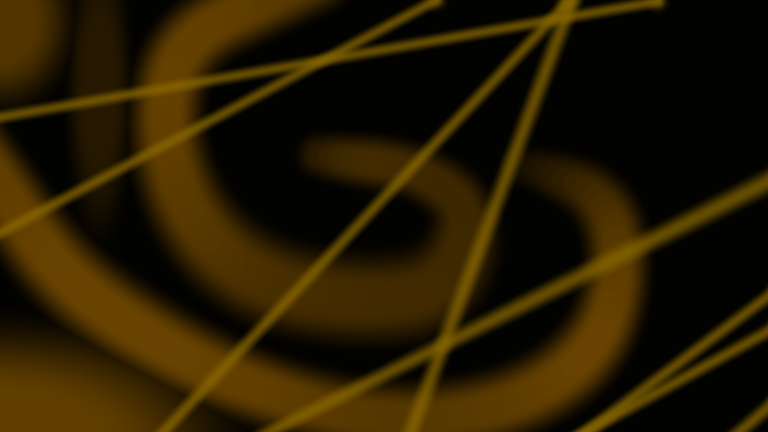
A Shadertoy shader for this background:

```glsl
// Blurred amber ribbons curl through darkness, crossed by thin golden beams.
// Ribbons are quadratic splines whose width and brightness vary along the way;
// beams are soft line segments with a small glow at their far end.

// Position along segment a-b closest to p, from 0 to 1
float along(vec2 p, vec2 a, vec2 b) {
    vec2 ab = b - a;
    return clamp(dot(p - a, ab) / max(dot(ab, ab), 1e-6), 0.0, 1.0);
}

// Soft spline stroke; each knot holds x, y, half width, brightness
float ribbon(vec2 p, vec4 knots[12]) {
    float light = 0.0;
    vec4 last = 0.5 * (knots[0] + knots[1]);
    for (int i = 1; i < 11; i++) {
        vec4 start = 0.5 * (knots[i - 1] + knots[i]);
        vec4 end = 0.5 * (knots[i] + knots[i + 1]);
        for (int k = 1; k <= 6; k++) {
            float t = float(k) / 6.0;
            vec4 next = mix(mix(start, knots[i], t), mix(knots[i], end, t), t);
            vec4 near = mix(last, next, along(p, last.xy, next.xy));
            float d = length(p - near.xy) / near.z;
            light = max(light, near.w * (1.0 - smoothstep(0.3, 1.35, d)));
            last = next;
        }
    }
    return light;
}

// Soft elliptical cloud
float cloud(vec2 p, vec2 center, vec2 radius) {
    return 1.0 - smoothstep(0.4, 1.15, length((p - center) / radius));
}

void mainImage(out vec4 fragColor, in vec2 fragCoord) {
    vec2 p = fragCoord / iResolution.y;
    p.x += 0.5 * (16.0 / 9.0 - iResolution.x / iResolution.y);

    // Wide outer sweep, from the left edge round to the right
    vec4 outer[12] = vec4[12](
        vec4(-0.14, 0.79, 0.07, 0.34), vec4(0.00, 0.57, 0.08, 0.37),
        vec4(0.14, 0.36, 0.09, 0.40), vec4(0.35, 0.21, 0.09, 0.40),
        vec4(0.58, 0.10, 0.08, 0.38), vec4(0.88, 0.02, 0.08, 0.31),
        vec4(1.17, 0.05, 0.08, 0.35), vec4(1.37, 0.17, 0.08, 0.41),
        vec4(1.44, 0.36, 0.07, 0.37), vec4(1.41, 0.54, 0.07, 0.27),
        vec4(1.25, 0.61, 0.05, 0.12), vec4(1.16, 0.62, 0.04, 0.00));

    // Inner sweep, from the top down into a hook
    vec4 inner[12] = vec4[12](
        vec4(0.83, 1.09, 0.07, 0.25), vec4(0.63, 1.01, 0.08, 0.35),
        vec4(0.42, 0.91, 0.08, 0.39), vec4(0.37, 0.72, 0.08, 0.38),
        vec4(0.43, 0.50, 0.09, 0.34), vec4(0.58, 0.35, 0.10, 0.28),
        vec4(0.81, 0.30, 0.10, 0.25), vec4(1.03, 0.32, 0.10, 0.24),
        vec4(1.10, 0.51, 0.07, 0.23), vec4(0.97, 0.61, 0.06, 0.23),
        vec4(0.81, 0.63, 0.06, 0.27), vec4(0.67, 0.65, 0.04, 0.04));

    float amber = max(ribbon(p, outer), ribbon(p, inner));

    // Clouds in the left corners and a faint vertical veil
    amber = max(amber, 0.31 * cloud(p, vec2(0.00, 0.95), vec2(0.18, 0.21)));
    amber = max(amber, 0.37 * cloud(p, vec2(0.00, -0.03), vec2(0.56, 0.29)));
    amber = max(amber, 0.14 * cloud(p, vec2(0.23, 0.79), vec2(0.08, 0.36)));
    vec3 color = vec3(0.008, 0.006, 0.0) + amber * vec3(1.0, 0.64, 0.0);

    // Beams: start and end points, with half widths
    vec4 beams[8] = vec4[8](
        vec4(-0.02, 0.725, 1.523, 0.997), vec4(-0.02, 0.45, 1.01, 1.0),
        vec4(0.35, -0.03, 1.31, 0.99), vec4(0.94, -0.03, 1.324, 1.0),
        vec4(0.565, -0.03, 1.80, 0.59), vec4(1.33, -0.02, 1.80, 0.33),
        vec4(1.32, -0.02, 1.80, 0.245), vec4(1.70, -0.01, 1.80, 0.075));
    float widths[8] = float[8](0.022, 0.022, 0.024, 0.03, 0.03, 0.024, 0.024, 0.026);
    float gold = 0.0;
    for (int i = 0; i < 8; i++) {
        vec2 a = beams[i].xy, b = beams[i].zw;
        float t = along(p, a, b);
        float width = widths[i] * (i == 4 ? 0.8 + 0.5 * t : 1.0);
        float core = 1.0 - smoothstep(0.0, width, length(p - mix(a, b, t)));
        float tip = 1.0 - smoothstep(0.0, 0.035, length(p - b));
        gold = 1.0 - (1.0 - gold) * (1.0 - 0.72 * core) * (1.0 - 0.4 * tip);
    }
    color = mix(color, vec3(0.54, 0.41, 0.0), gold);

    fragColor = vec4(color, 1.0);
}
```
